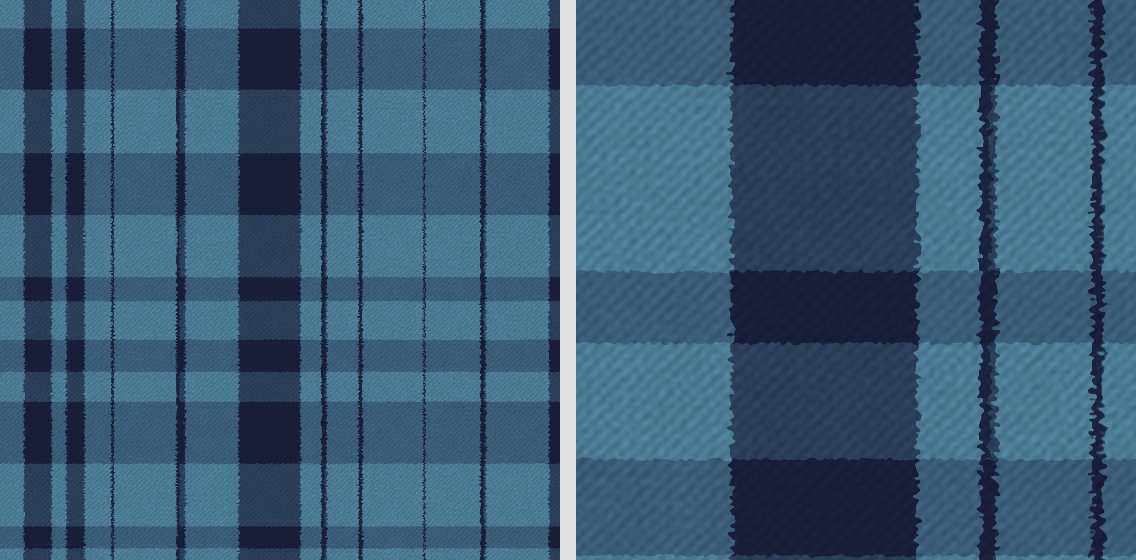
Left, the full canvas; right, a detail of the centre.
Write a Shadertoy shader that draws this pattern.

```glsl
// Woven blue plaid: navy warp stripes crossing slate weft bands on a diagonal twill.
#define LIGHT vec3(0.292, 0.480, 0.580)
#define WEFT vec3(0.228, 0.362, 0.465)
#define WARP vec3(0.168, 0.245, 0.350)
#define CROSSING vec3(0.098, 0.115, 0.222)
#define TWILL_LINES 112.0
#define TWILL_DEPTH 0.055
#define GRAIN_DEPTH 0.13
#define WARP_FRAY 0.0055
#define WEFT_FRAY 0.0025
#define RIM_WIDTH 0.0055
#define NARROW 0.018

// Left and right edges of the warp stripes
const vec2 warpStripes[10] = vec2[10](
    vec2(0.0430, 0.0924), vec2(0.1185, 0.1510), vec2(0.1992, 0.2031),
    vec2(0.3151, 0.3307), vec2(0.4258, 0.5365), vec2(0.5742, 0.5833),
    vec2(0.6406, 0.6471), vec2(0.7565, 0.7591), vec2(0.8581, 0.8672),
    vec2(0.9805, 1.0300));

// Bottom and top edges of the weft bands
const vec2 weftBands[6] = vec2[6](
    vec2(0.0208, 0.0599), vec2(0.1719, 0.2826), vec2(0.3359, 0.3932),
    vec2(0.4622, 0.5052), vec2(0.6159, 0.7266), vec2(0.8398, 0.9492));

vec2 gradientAt(vec2 cell) {
    vec3 q = fract(cell.xyx * vec3(0.1031, 0.1030, 0.0973));
    q += dot(q, q.yzx + 33.33);
    float angle = 6.2832 * fract((q.x + q.y) * q.z);
    return vec2(cos(angle), sin(angle));
}

float gradientNoise(vec2 p) {
    vec2 i = floor(p), f = fract(p);
    vec2 u = f * f * f * (f * (f * 6.0 - 15.0) + 10.0);
    vec2 e = vec2(0.0, 1.0);
    float low = mix(dot(gradientAt(i), f),
                    dot(gradientAt(i + e.yx), f - e.yx), u.x);
    float high = mix(dot(gradientAt(i + e.xy), f - e.xy),
                     dot(gradientAt(i + e.yy), f - e.yy), u.x);
    return mix(low, high, u.y);
}

// Smoothed coverage of the interval from span.x to span.y
float coverage(float t, vec2 span, float blur) {
    float inside = min(t - span.x, span.y - t);
    return smoothstep(-blur, blur, inside);
}

void mainImage(out vec4 fragColor, in vec2 fragCoord) {
    vec2 p = fragCoord / iResolution.y;
    float blur = 0.6 / iResolution.y;

    // Frayed thread positions
    float frayX = gradientNoise(p * vec2(190.0, 270.0) + 7.3);
    float frayY = gradientNoise(p * vec2(270.0, 190.0) + 51.7);
    float x = p.x + WARP_FRAY * frayX;
    float y = p.y + WEFT_FRAY * frayY;

    // Warp stripes, with a dense rim on the left of the narrow ones
    float warp = 0.0, rim = 0.0;
    for (int i = 0; i < 10; i++) {
        vec2 span = warpStripes[i];
        float stripe = coverage(x, span, blur);
        float narrow = step(span.y - span.x, NARROW);
        float nearLeft = 1.0 - smoothstep(RIM_WIDTH - blur, RIM_WIDTH + blur, x - span.x);
        warp = max(warp, stripe);
        rim = max(rim, stripe * narrow * nearLeft);
    }

    // Weft bands
    float weft = 0.0;
    for (int i = 0; i < 6; i++) {
        weft = max(weft, coverage(y, weftBands[i], blur));
    }

    // Thread colours
    vec3 colour = mix(mix(LIGHT, WEFT, weft), mix(WARP, CROSSING, weft), warp);
    colour = mix(colour, CROSSING, 0.85 * rim);

    // Diagonal twill ridges, fine grain and soft mottling
    float wobble = 0.9 * gradientNoise(p * 60.0);
    float ridge = sin(6.2832 * TWILL_LINES * (p.x - 1.05 * p.y) + wobble);
    float grain = gradientNoise(p * 230.0 + 13.1);
    float mottle = gradientNoise(p * 32.0 + 3.9);
    colour *= 1.0 + TWILL_DEPTH * ridge + GRAIN_DEPTH * grain + 0.04 * mottle;

    fragColor = vec4(clamp(colour, 0.0, 1.0), 1.0);
}
```
